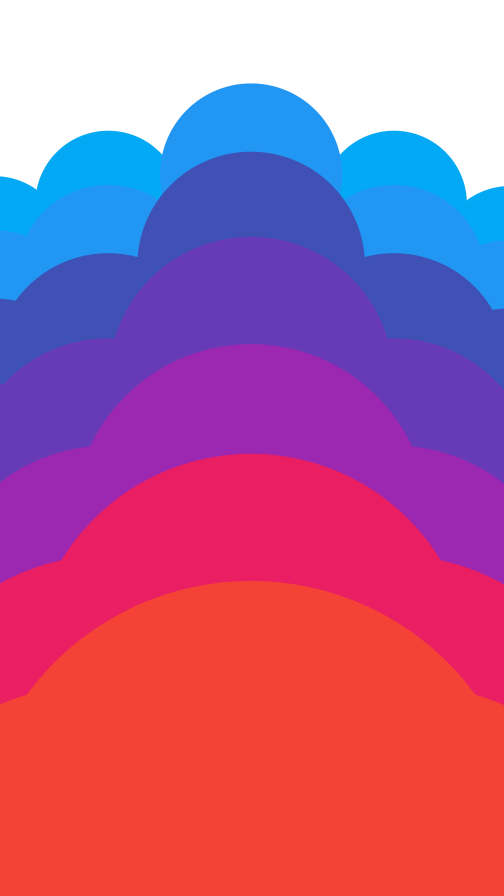
Write a Shadertoy shader that draws this background.

```glsl
const int LAYERS = 7;
const float FIRST_RADIUS = 0.0813;
const float RADIUS_GROWTH = 1.25;

const vec3 SKY = vec3(1.0);
const vec3 LAYER_COLORS[LAYERS] = vec3[LAYERS](
    vec3(0.012, 0.663, 0.957),
    vec3(0.129, 0.588, 0.953),
    vec3(0.247, 0.318, 0.710),
    vec3(0.404, 0.227, 0.718),
    vec3(0.612, 0.153, 0.690),
    vec3(0.914, 0.118, 0.388),
    vec3(0.957, 0.263, 0.212)
);

// Height of the middle dome's crest in each layer
const float CRESTS[LAYERS] = float[LAYERS](
    0.9674, 0.9069, 0.8307, 0.7357, 0.6159, 0.4935, 0.3516
);

// Signed distance to a circle given by its topmost point
float domeDistance(vec2 p, vec2 crest, float radius) {
    return length(p - crest + vec2(0.0, radius)) - radius;
}

// Side and outer domes, stepping down away from the middle
float shoulderDistance(vec2 p, float crest, float radius) {
    float side = domeDistance(vec2(abs(p.x), p.y), vec2(0.1595, crest - 0.1133), radius);
    float outerLeft = domeDistance(p, vec2(-0.2865, crest - 0.1640), radius);
    float outerRight = domeDistance(p, vec2(0.2890, crest - 0.1750), radius);
    return min(side, min(outerLeft, outerRight));
}

float coverage(float distanceToEdge, float pixel) {
    return clamp(0.5 - distanceToEdge / pixel, 0.0, 1.0);
}

void mainImage(out vec4 fragColor, in vec2 fragCoord) {
    // Height units, with x measured from the middle dome
    float pixel = 1.0 / iResolution.y;
    vec2 p = vec2(fragCoord.x - 0.5 * iResolution.x, fragCoord.y) * pixel;
    p.x += 0.001;

    // Paint from the farthest layer to the nearest
    vec3 color = SKY;
    float radius = FIRST_RADIUS;
    for (int i = 0; i < LAYERS; i++) {
        float d = shoulderDistance(p, CRESTS[i], radius);
        // The farthest layer has no middle dome
        if (i > 0) d = min(d, domeDistance(p, vec2(0.0, CRESTS[i]), radius));
        color = mix(color, LAYER_COLORS[i], coverage(d, pixel));
        radius *= RADIUS_GROWTH;
    }
    fragColor = vec4(color, 1.0);
}
```
